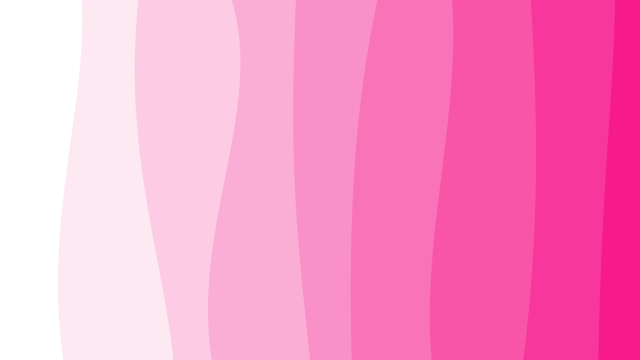
Give the GLSL for this background, as a Shadertoy shader.

```glsl
// Wavy vertical bands stepping from white on the left to deep pink on the right.

const int BANDS = 8;

// Left edge of each band at five even heights, top to bottom, in 1/768 of the width.
const vec4 EDGE_UPPER[BANDS] = vec4[BANDS](
    vec4( 98.0,  93.0,  78.5,  69.7),
    vec4(166.0, 162.0, 172.0, 191.0),
    vec4(278.0, 287.0, 269.5, 252.0),
    vec4(355.0, 352.0, 353.5, 361.0),
    vec4(453.0, 434.5, 424.5, 421.0),
    vec4(542.5, 541.0, 529.0, 517.7),
    vec4(637.0, 642.0, 643.0, 638.5),
    vec4(738.0, 733.5, 726.5, 721.0));
const float EDGE_BOTTOM[BANDS] = float[BANDS](
    76.0, 208.0, 254.0, 372.0, 422.0, 518.0, 628.0, 718.0);

const vec3 WHITE = vec3(1.0);
const vec3 PALE_PINK = vec3(0.992, 0.912, 0.945);
const vec3 SOFT_PINK = vec3(0.992, 0.800, 0.893);
const vec3 DEEP_PINK = vec3(0.965, 0.100, 0.550);

// Smooth quartic curve through five evenly spaced knots, for t in 0..4.
float curve(vec4 knots, float last, float t) {
    float a = t, b = t - 1.0, c = t - 2.0, d = t - 3.0, e = t - 4.0;
    vec4 weights = vec4(b * c * d * e / 24.0, -a * c * d * e / 6.0,
                        a * b * d * e / 4.0, -a * b * c * e / 6.0);
    return dot(knots, weights) + last * a * b * c * d / 24.0;
}

// The palest band stands apart; the rest step evenly towards deep pink.
vec3 bandColor(int index) {
    if (index == 0) return PALE_PINK;
    float depth = float(index - 1) / float(BANDS - 2);
    vec3 color = mix(SOFT_PINK, DEEP_PINK, depth);
    color.r -= 0.008 * sin(3.14159 * min(depth * 3.0, 0.5));
    color.r += 0.008 * depth;
    return color;
}

// Coverage to the right of an edge, softened over one pixel.
float rightOf(float edge, float x, float pixel) {
    return clamp((x - edge) / pixel + 0.5, 0.0, 1.0);
}

void mainImage(out vec4 fragColor, in vec2 fragCoord) {
    vec2 uv = fragCoord / iResolution.xy;
    float pixel = 1.0 / iResolution.x;
    float t = 4.0 * (1.0 - uv.y);

    // Layer the bands from left to right.
    vec3 color = WHITE;
    for (int i = 0; i < BANDS; i++) {
        float edge = curve(EDGE_UPPER[i], EDGE_BOTTOM[i], t) / 768.0;
        color = mix(color, bandColor(i), rightOf(edge, uv.x, pixel));
    }
    fragColor = vec4(color, 1.0);
}
```
